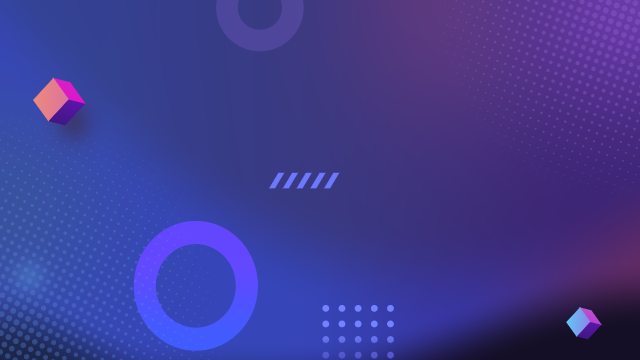
Reproduce this background procedurally as a Shadertoy shader.

```glsl
// Abstract violet and blue backdrop: soft colour glows and a curved blue band,
// overlaid with halftone dots, two rings, slanted bars, a dot grid and two cubes.
// Positions are in canvas heights, with the origin at the lower left.

#define PIXEL (1.0 / iResolution.y)
#define HALFTONE_PITCH 0.0235
#define HALFTONE_ALPHA 0.36
#define BAR_PITCH 0.0382
#define BAR_SLANT 0.6
#define GRID_PITCH vec2(0.0449, 0.0433)
#define GRID_DOT 0.0094
#define RING_BLUE vec3(0.25, 0.36, 1.0)
#define RING_VIOLET vec3(0.39, 0.28, 1.0)
#define BAR_COLOUR vec3(0.43, 0.47, 1.0)

// Antialiased coverage of a signed distance
float cover(float d) {
    return clamp(0.5 - d / PIXEL, 0.0, 1.0);
}

// Elliptical Gaussian falloff
float glow(vec2 p, vec2 centre, vec2 radius) {
    vec2 q = (p - centre) / radius;
    return exp(-dot(q, q));
}

// Rotated dot screen whose dots shrink away from a centre
float halftone(vec2 p, vec2 centre, float reach, float angle) {
    vec2 q = p - centre;
    float size = 0.37 * max(1.0 - length(q) / reach, 0.0);
    float c = cos(angle), s = sin(angle);
    q = mat2(c, s, -s, c) * q / HALFTONE_PITCH;
    float d = (length(fract(q) - 0.5) - size) * HALFTONE_PITCH;
    return cover(d) * smoothstep(0.0, 0.07, size);
}

float ring(vec2 p, float inner, float outer) {
    float r = length(p);
    return cover(max(r - outer, inner - r));
}

// Parallelogram spanned by u and v; returns face coordinates and coverage
vec3 face(vec2 p, vec2 u, vec2 v) {
    vec2 st = inverse(mat2(u, v)) * p;
    vec2 e = abs(st - 0.5) - 0.5;
    float height = abs(u.x * v.y - u.y * v.x);
    float d = max(e.x * height / length(v), e.y * height / length(u));
    return vec3(st, cover(d - 0.3 * PIXEL));
}

// Three faces meeting at the near corner
vec3 drawCube(vec3 col, vec2 p, float scale, vec3 lightA, vec3 lightB, vec3 top) {
    vec2 a = scale * vec2(-0.0417, 0.0579);
    vec2 b = scale * vec2(0.0463, -0.0116);
    vec2 c = scale * vec2(-0.0556, -0.0602);
    vec3 f = face(p, b, c);
    col = mix(col, mix(vec3(0.36, 0.08, 0.66), vec3(0.25, 0.09, 0.52), f.y), f.z);
    f = face(p, a, b);
    col = mix(col, mix(top, top * vec3(1.0, 1.6, 0.95), f.x * 0.5), f.z);
    f = face(p, a, c);
    return mix(col, mix(lightB, lightA, 0.5 * (f.x + f.y)), f.z);
}

vec3 backdrop(vec2 p) {
    // Horizontal sweep with glows along the top and left
    vec3 col = mix(vec3(0.20, 0.26, 0.59), vec3(0.22, 0.225, 0.51), smoothstep(0.0, 0.9, p.x));
    col = mix(col, vec3(0.23, 0.14, 0.45), smoothstep(0.8, 1.7, p.x));
    col = mix(col, vec3(0.38, 0.23, 0.49), 0.85 * glow(p, vec2(1.24, 1.0), vec2(0.30, 0.38)));
    col = mix(col, vec3(0.43, 0.24, 0.68), 0.9 * glow(p, vec2(1.78, 1.0), vec2(0.36, 0.32)));

    // Curved band, blue in the middle and plum at the right
    float offset = p.x - 1.22;
    float edge = 0.28 + 0.5 * offset * offset;
    vec3 band = mix(vec3(0.21, 0.27, 0.72), vec3(0.22, 0.21, 0.64), smoothstep(0.8, 1.3, p.x));
    band = mix(band, vec3(0.38, 0.17, 0.40), smoothstep(1.25, 1.78, p.x));
    col = mix(col, band, 1.0 - smoothstep(edge - 0.20, edge + 0.10, p.y));
    col = mix(col, vec3(0.23, 0.34, 0.59), 0.75 * glow(p, vec2(0.0, 0.42), vec2(0.32, 0.32)));

    // Dark lower corners
    float floorLine = 0.23 * smoothstep(0.85, 1.78, p.x) + 0.16 * (1.0 - smoothstep(0.0, 0.48, p.x));
    vec3 dark = mix(vec3(0.11, 0.15, 0.30), vec3(0.08, 0.06, 0.15), smoothstep(0.3, 1.2, p.x));
    return mix(col, dark, 1.0 - smoothstep(floorLine - 0.14, floorLine + 0.05, p.y));
}

void mainImage(out vec4 fragColor, in vec2 fragCoord) {
    vec2 p = fragCoord / iResolution.y;
    vec3 col = backdrop(p);
    col = mix(col, vec3(0.30, 0.50, 0.80), 0.5 * glow(p, vec2(0.081, 0.231), vec2(0.045)));

    // Rings
    col = mix(col, vec3(0.40, 0.33, 0.72), 0.45 * ring(p - vec2(0.722, 0.979), 0.0615, 0.1215));
    vec3 ringColour = mix(RING_BLUE, RING_VIOLET, smoothstep(0.03, 0.30, p.y));
    col = mix(col, ringColour, ring((p - vec2(0.544, 0.206)) * vec2(1.0, 0.957), 0.111, 0.1725));

    // Halftone corners
    float leftDots = halftone(p, vec2(0.03, 0.10), 0.66, 0.5);
    float rightDots = halftone(p, vec2(1.72, 0.97), 0.57, 0.35);
    col = mix(col, vec3(0.34, 0.52, 0.85), HALFTONE_ALPHA * leftDots);
    col = mix(col, vec3(0.58, 0.38, 0.86), HALFTONE_ALPHA * rightDots);

    // Five slanted bars
    vec2 q = p - vec2(0.845, 0.4984);
    q.x -= BAR_SLANT * q.y;
    q.x -= BAR_PITCH * clamp(round(q.x / BAR_PITCH), -2.0, 2.0);
    float bar = max((abs(q.x) - 0.0083) / length(vec2(1.0, BAR_SLANT)), abs(q.y) - 0.0216);
    col = mix(col, BAR_COLOUR, cover(bar));

    // Dot grid, dimmer towards the bottom
    q = p - vec2(0.905, 0.0136);
    q -= GRID_PITCH * clamp(round(q / GRID_PITCH), vec2(0.0), vec2(4.0, 3.0));
    vec3 dotColour = mix(vec3(0.32, 0.33, 0.80), vec3(0.45, 0.51, 1.0), smoothstep(0.0, 0.10, p.y));
    col = mix(col, dotColour, cover(length(q) - GRID_DOT));

    // Cubes with soft shadows
    col = mix(col, vec3(0.24, 0.19, 0.36), 0.7 * glow(p, vec2(0.205, 0.66), vec2(0.05, 0.055)));
    col = drawCube(col, p - vec2(0.190, 0.7245), 1.0,
        vec3(0.93, 0.54, 0.48), vec3(0.86, 0.45, 0.62), vec3(0.86, 0.09, 0.79));
    col = drawCube(col, p - vec2(1.639, 0.1065), 0.67,
        vec3(0.38, 0.78, 0.97), vec3(0.55, 0.52, 0.90), vec3(0.72, 0.25, 0.82));
    fragColor = vec4(col, 1.0);
}
```
